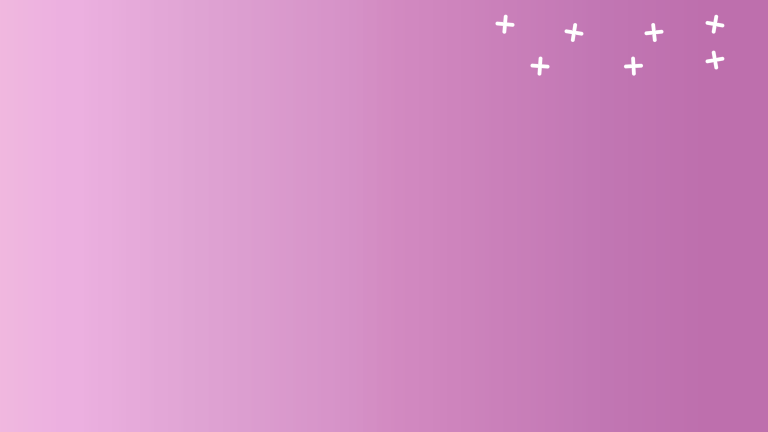
Reproduce this background procedurally as a Shadertoy shader.

```glsl
// Draws a banded pink-to-mauve horizontal gradient with two rows of small white plus signs.

// Blends towards the next colour as x moves from a to b
vec3 blendTo(vec3 from, vec3 to, float a, float b, float x) {
    return mix(from, to, clamp((x - a) / (b - a), 0.0, 1.0));
}

vec3 backdrop(float x) {
    vec3 color = vec3(0.941, 0.722, 0.875);
    color = blendTo(color, vec3(0.925, 0.690, 0.878), 0.00, 0.08, x);
    color = blendTo(color, vec3(0.878, 0.643, 0.831), 0.10, 0.25, x);
    color = blendTo(color, vec3(0.835, 0.569, 0.780), 0.25, 0.46, x);
    color = blendTo(color, vec3(0.827, 0.541, 0.757), 0.46, 0.51, x);
    color = blendTo(color, vec3(0.757, 0.463, 0.702), 0.51, 0.79, x);
    return blendTo(color, vec3(0.745, 0.435, 0.678), 0.79, 0.92, x);
}

float capsule(vec2 p, float halfLength, float radius) {
    p.x -= clamp(p.x, -halfLength, halfLength);
    return length(p) - radius;
}

// Plus sign with rounded arms; pose holds centre and tilt
float plusSign(vec2 p, vec3 pose) {
    p -= pose.xy;
    float c = cos(pose.z), s = sin(pose.z);
    p = vec2(c * p.x + s * p.y, c * p.y - s * p.x);
    return min(capsule(p, 0.0176, 0.0044), capsule(p.yx, 0.0176, 0.0044));
}

// Upper row: four signs, bowed downwards in the middle
vec3 upperPose(float i) {
    return vec3(1.169, 0.944, -0.087) + i * vec3(0.162, 0.0, -0.029)
         + sin(i * 1.0472) * vec3(0.0107, -0.0222, 0.120)
         + sin(i * 2.0944) * vec3(-0.0134, 0.0, -0.168);
}

// Lower row: three signs, the last one raised
vec3 lowerPose(float i) {
    return vec3(1.250, 0.847, -0.070) + i * vec3(0.2025, 0.0, 0.122)
         + vec3(0.0139 * sin(i * 1.5708), 0.007 * i * (i - 1.0), 0.0);
}

void mainImage(out vec4 fragColor, in vec2 fragCoord) {
    vec2 uv = fragCoord / iResolution.xy;
    vec2 p = uv * vec2(16.0 / 9.0, 1.0);

    // Faint vertical bands over the smooth gradient
    float banded = (floor(uv.x * 55.0) + 0.5) / 55.0;
    vec3 color = backdrop(mix(uv.x, banded, 0.6));

    // Nearest plus sign of both rows
    float dist = 1.0;
    for (int i = 0; i < 4; i++) {
        dist = min(dist, plusSign(p, upperPose(float(i))));
        if (i < 3) dist = min(dist, plusSign(p, lowerPose(float(i))));
    }
    float edge = 0.7 / iResolution.y;
    color = mix(color, vec3(1.0), 1.0 - smoothstep(-edge, edge, dist));

    fragColor = vec4(color, 1.0);
}
```
